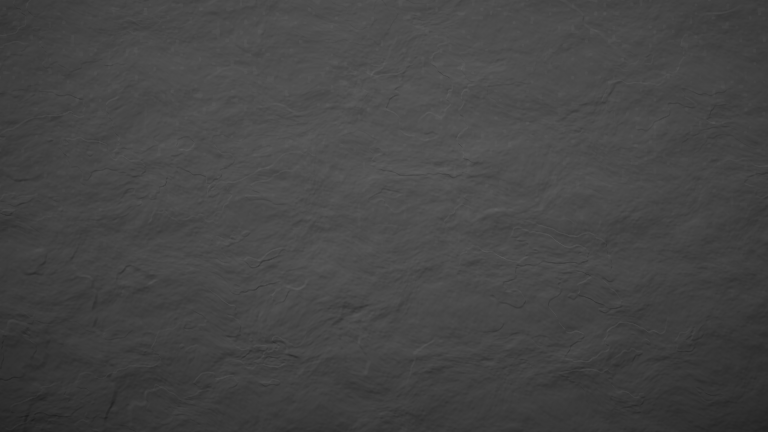
Give the GLSL for this texture, as a WebGL 1 fragment shader.

```glsl
precision highp float;
uniform vec2 u_resolution;

float hash(vec2 p) {
  vec3 q = fract(vec3(p.xyx) * 0.1031);
  q += dot(q, q.yzx + 33.33);
  return fract((q.x + q.y) * q.z);
}

float noise(vec2 p) {
  vec2 i = floor(p);
  vec2 f = fract(p);
  f = f * f * f * (f * (f * 6.0 - 15.0) + 10.0);
  float low = mix(hash(i), hash(i + vec2(1.0, 0.0)), f.x);
  float high = mix(hash(i + vec2(0.0, 1.0)), hash(i + vec2(1.0, 1.0)), f.x);
  return mix(low, high, f.y);
}

float fbm(vec2 p, float gain) {
  float sum = 0.0;
  float amplitude = 0.5;
  for (int i = 0; i < 5; i++) {
    sum += amplitude * noise(p);
    p = mat2(1.6, 1.2, -1.2, 1.6) * p + 17.3;
    amplitude *= gain;
  }
  return sum;
}

// Thin broken layers: sharp steps along noise contours, level in between
float ledges(vec2 p, float levels) {
  float f = fract(fbm(p, 0.5) * levels);
  return smoothstep(0.0, 0.12, f) - f;
}

float slateHeight(vec2 p) {
  vec2 q = p + 0.04 * vec2(noise(p * 9.0 + 40.0), noise(p * 9.0 + 70.0));
  float broken = smoothstep(0.42, 0.78, noise(q * 3.6 + 11.0));
  float chipped = smoothstep(0.35, 0.8, noise(q * 5.0 + 83.0));
  float height = 0.8 * fbm(q * vec2(8.0, 11.0) + 30.0, 0.54);
  height += 0.15 * broken * ledges(q * vec2(2.6, 3.2) + 5.0, 5.0);
  height += 0.07 * chipped * ledges(q * vec2(6.0, 9.0) + 52.0, 5.0);
  return height + 0.016 * noise(p * 150.0);
}

void main() {
  vec2 uv = gl_FragCoord.xy / u_resolution;
  vec2 p = gl_FragCoord.xy / u_resolution.y;

  // Relief lit from above, with highlights weaker than shadows
  vec2 toLight = 0.0035 * vec2(-0.35, 0.94);
  float slope = slateHeight(p) - slateHeight(p + toLight);
  slope *= slope > 0.0 ? 2.0 : 2.6;
  float relief = clamp(slope * mix(1.25, 0.7, uv.y), -0.35, 0.2);

  // Soft pool of light near the top
  vec2 fromPool = (uv - vec2(0.5, 0.72)) * vec2(1.0, 0.75);
  float light = 0.32 - 0.3 * dot(fromPool, fromPool);
  light *= 0.97 + 0.06 * fbm(p * 3.0 + 90.0, 0.5);

  // Pale mineral flecks
  float flecks = smoothstep(0.76, 0.98, noise(p * 95.0 + 7.0));
  float grey = light * (1.0 + relief) + 0.025 * flecks * uv.y;

  gl_FragColor = vec4(vec3(grey), 1.0);
}
```
